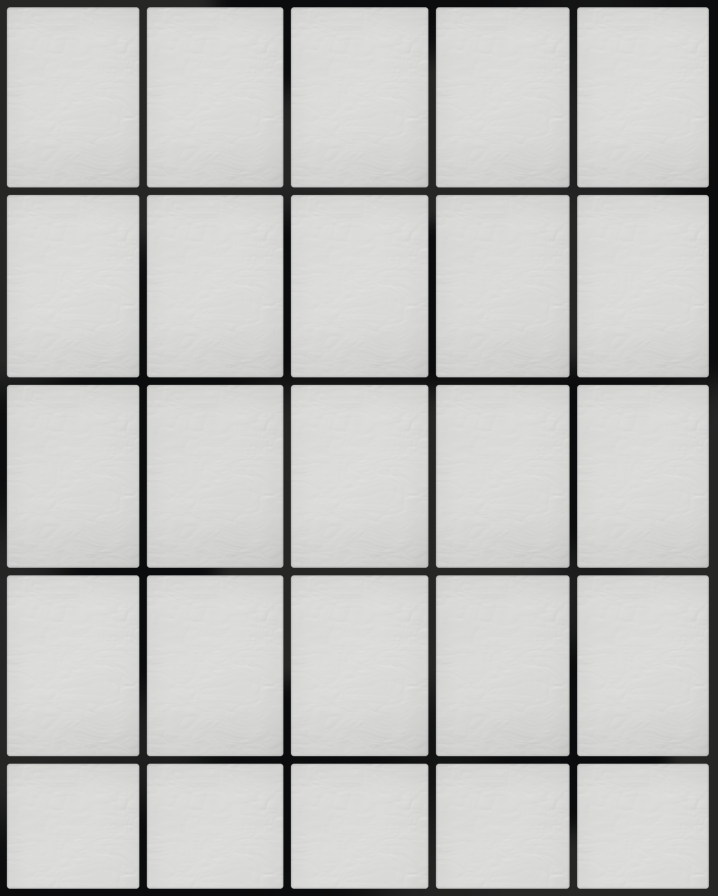
This pattern is drawn by a Shadertoy shader. Its source:

```glsl
// A dark lattice holding five by five pale panes of wrinkled plaster paper.
// Slightly uneven grid lines bound rounded-box panes; embossed ridge noise
// gives the relief, and soft gradients shade each pane and the frame.

const float PANES = 5.0;
const vec2 FIRST_LINE = vec2(0.0035, 0.0039);
const vec2 PITCH = vec2(0.1588, 0.2109);
const vec2 UNEVEN = vec2(0.0026, 0.0014);
const float LAST_ROW_END = 0.9961;
const float HALF_BAR = 0.0042;
const float CORNER = 0.0036;

float hash(vec2 p) {
    vec3 q = fract(vec3(p.xyx) * 0.1031);
    q += dot(q, q.yzx + 33.33);
    return fract((q.x + q.y) * q.z);
}

float noise(vec2 p) {
    vec2 i = floor(p), f = fract(p);
    f = f * f * f * (f * (f * 6.0 - 15.0) + 10.0);
    float low = mix(hash(i), hash(i + vec2(1, 0)), f.x);
    float high = mix(hash(i + vec2(0, 1)), hash(i + vec2(1, 1)), f.x);
    return mix(low, high, f.y);
}

float ridge(vec2 p) {
    return 1.0 - abs(2.0 * noise(p) - 1.0);
}

// Centre of the lattice bars with the given column and row index
vec2 barCentre(vec2 index) {
    vec2 c = FIRST_LINE + PITCH * index - UNEVEN * sin(1.45 * index);
    return vec2(c.x, min(c.y, LAST_ROW_END));
}

// Column and row of the pane at p, found by counting bars passed
vec2 paneIndex(vec2 p) {
    vec2 index = vec2(0.0);
    for (float k = 1.0; k < PANES; k++) index += step(barCentre(vec2(k)), p);
    return index;
}

float roundedBox(vec2 p, vec2 halfSize, float radius) {
    vec2 d = abs(p) - halfSize + radius;
    return length(max(d, 0.0)) + min(max(d.x, d.y), 0.0) - radius;
}

// Wrinkles stretched sideways, bent by a broader noise
float plasterHeight(vec2 p) {
    vec2 q = p * vec2(62.0, 108.0);
    q += 1.6 * vec2(noise(q * 0.45 + 7.0), noise(q * 0.45 + 31.0));
    float patches = 0.45 + 0.75 * noise(q * 0.3 + 53.0);
    return patches * (0.65 * ridge(q) + 0.35 * ridge(q * 1.9 + 17.0));
}

float plasterRelief(vec2 p) {
    return plasterHeight(p) - plasterHeight(p + vec2(0.0008, 0.0016));
}

// Soft darkening toward the pane borders, strongest at the lower right
float paneShade(vec2 uv) {
    float top = 1.0 - smoothstep(0.0, 0.2, uv.y);
    float bottom = smoothstep(0.65, 1.0, uv.y);
    float sides = smoothstep(0.3, 0.5, abs(uv.x - 0.5));
    float lowerRight = pow(clamp(uv.x * uv.y, 0.0, 1.0), 3.0);
    return 1.0 - 0.025 * top - 0.04 * bottom - 0.018 * sides - 0.045 * lowerRight;
}

vec3 paneColour(vec2 local, vec2 index, float edge) {
    vec3 paper = vec3(0.856, 0.860, 0.852) + 0.008 * (hash(index + 3.0) - 0.5);
    vec3 colour = paper * paneShade(local / PITCH);
    colour += 0.055 * plasterRelief(local + 2.0);
    colour += 0.010 * (noise(local * 30.0 + 9.0) - 0.5);
    return colour * mix(0.91, 1.0, smoothstep(0.0, 0.003, -edge));
}

vec3 frameColour(vec2 p) {
    float worn = smoothstep(0.3, 0.65, noise(p * 6.0 + 11.0));
    return mix(vec3(0.045, 0.047, 0.052), vec3(0.150, 0.154, 0.147), worn);
}

void mainImage(out vec4 fragColor, in vec2 fragCoord) {
    // Canvas height is one unit, measured downward from the top left
    vec2 p = vec2(fragCoord.x, iResolution.y - fragCoord.y) / iResolution.y;
    float pixel = 1.0 / iResolution.y;

    vec2 index = paneIndex(p);
    vec2 start = barCentre(index);
    vec2 end = barCentre(index + 1.0);
    vec2 halfSize = 0.5 * (end - start) - HALF_BAR;
    float edge = roundedBox(p - 0.5 * (start + end), halfSize, CORNER);

    float cover = 1.0 - smoothstep(-0.75 * pixel, 0.75 * pixel, edge);
    vec3 colour = mix(frameColour(p), paneColour(p - start, index, edge), cover);
    fragColor = vec4(colour, 1.0);
}
```
